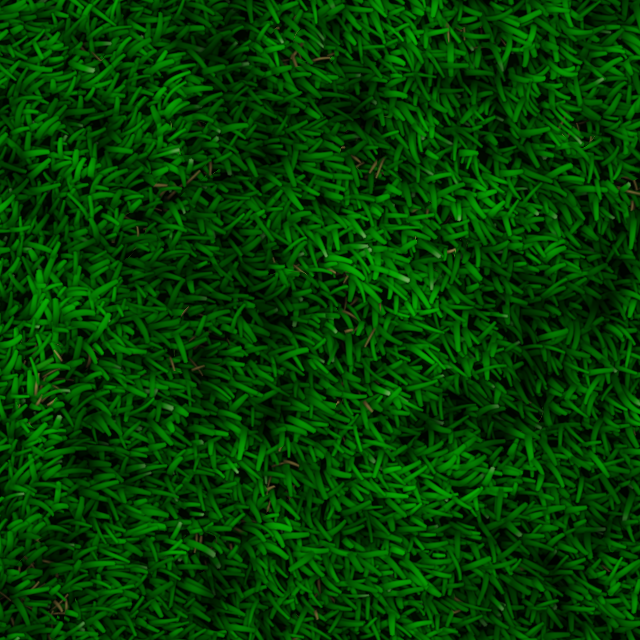
Give the GLSL for this texture, as a Shadertoy shader.

```glsl
// Dense green lawn seen from above: layered, leaning grass blades with dark gaps and dry straw.
#define LAYERS 8
#define CELL 0.031
#define SCATTER 0.75
#define REACH 0.035
#define HALF_LENGTH vec2(0.010, 0.029)
#define HALF_WIDTH vec2(0.0025, 0.0054)
#define SOFTNESS 0.0025
#define SHADOW_REACH 0.005
#define SHADOW_DEPTH 0.34
#define TONE vec2(0.43, 0.71)
#define STRAW_SHARE 0.28

const vec3 SOIL = vec3(0.002, 0.030, 0.001);
const vec3 LEAF = vec3(0.026, 1.0, 0.010);
const vec3 STRAW = vec3(0.85, 0.74, 0.32);
const vec3 PALE_TIP = vec3(0.45, 0.78, 0.36);

vec3 hash3(vec3 p) {
    p = fract(p * vec3(0.1031, 0.1030, 0.0973));
    p += dot(p, p.yxz + 33.33);
    return fract((p.xxy + p.yxx) * p.zyx);
}

vec2 gradientAt(vec2 corner) {
    return normalize(hash3(vec3(corner, 71.0)).xy - 0.5);
}

float gradientNoise(vec2 p) {
    vec2 i = floor(p), f = p - i;
    vec2 u = f * f * (3.0 - 2.0 * f);
    vec2 e = vec2(1.0, 0.0);
    float low = mix(dot(gradientAt(i), f), dot(gradientAt(i + e), f - e), u.x);
    float high = mix(dot(gradientAt(i + e.yx), f - e.yx), dot(gradientAt(i + 1.0), f - 1.0), u.x);
    return mix(low, high, u.y);
}

// Combed direction of the lawn: rising on the left, falling to the right elsewhere
float leanAngle(vec2 p) {
    float sweep = mix(0.65, -0.65, smoothstep(0.02, 0.52, p.x + 0.25 * (0.5 - p.y)));
    return sweep + 1.1 * gradientNoise(p * 3.5 + 4.0) + 0.8 * gradientNoise(p * 8.0);
}

// One blade around its centre: rgb is its colour, a its cover; shadow falls beside it
vec4 grassBlade(vec2 offset, vec3 shape, vec3 look, float lean, float strawShare, out float shadow) {
    float dry = smoothstep(0.0, 0.02, strawShare - look.x);
    float halfLength = mix(HALF_LENGTH.x, HALF_LENGTH.y, shape.x) * (1.0 - 0.3 * dry);
    float halfWidth = mix(HALF_WIDTH.x, HALF_WIDTH.y, shape.y) * (1.0 - 0.5 * dry);

    // Blade frame: x runs from root to tip, with a slight bend
    float stray = shape.z - 0.5;
    float angle = lean + stray * (1.5 + 5.5 * stray * stray) + 3.0 * dry * (look.y - 0.5);
    float c = cos(angle), s = sin(angle);
    vec2 q = vec2(c * offset.x + s * offset.y, c * offset.y - s * offset.x);
    float along = clamp(q.x / halfLength * 0.5 + 0.5, 0.0, 1.0);
    q.y += (look.z - 0.5) * 0.007 * (along * along - 0.33);

    // Nearly parallel sides and a blunt tip
    float taper = halfWidth * (1.0 - 0.4 * along * along);
    float d = max(abs(q.y) - taper, abs(q.x) + 0.5 * abs(q.y) - halfLength);
    float edge = max(SOFTNESS, 0.8 / iResolution.y);
    float cover = smoothstep(0.8 * edge, -0.8 * edge, d) * smoothstep(-0.02, 0.15, along);
    shadow = SHADOW_DEPTH * smoothstep(SHADOW_REACH, 0.0, d) * smoothstep(0.0, 0.3, along);

    // Dim root, lit tip, one side slightly in shade
    float light = mix(0.48, 1.0, smoothstep(0.0, 0.6, along));
    light *= 1.0 - 0.16 * smoothstep(0.3, -0.8, q.y / halfWidth);
    vec3 tint = mix(LEAF, STRAW, dry) * light * mix(TONE.x, TONE.y, look.y);
    float pale = step(0.96, look.x) * smoothstep(0.6, 1.0, along);
    return vec4(mix(tint, PALE_TIP, 0.75 * pale), cover);
}

void mainImage(out vec4 fragColor, in vec2 fragCoord) {
    vec2 uv = fragCoord / iResolution.xy;
    float lean = leanAngle(uv);
    float strawShare = STRAW_SHARE * smoothstep(0.12, 0.45, gradientNoise(uv * 8.0 + 20.0));
    vec3 color = vec3(0.0);
    float visible = 1.0;

    // Go from the lit top down to the shaded bottom until nothing shows through
    for (int layer = 0; layer < LAYERS; layer++) {
        if (visible < 0.03) break;
        float k = float(layer);
        float depth = mix(1.0, 0.12, k / float(LAYERS - 1));
        vec2 shift = hash3(vec3(k, 5.0, 9.0)).xy;
        vec2 home = floor(uv / CELL + shift);
        for (int n = 0; n < 9; n++) {
            vec2 cell = home + vec2(n % 3 - 1, n / 3 - 1);
            vec3 seed = hash3(vec3(cell, k * 7.0 + 3.0));
            vec2 center = (cell + 0.5 + SCATTER * (seed.xy - 0.5) - shift) * CELL;
            vec2 offset = uv - center;
            if (dot(offset, offset) < REACH * REACH) {
                vec3 shape = hash3(vec3(cell.yx, k * 5.0 + 47.0));
                vec3 look = fract(shape.zxy * 37.0 + seed.z * vec3(1.0, 5.0, 11.0));
                float shadow;
                vec4 blade = grassBlade(offset, shape, look, lean, strawShare, shadow);
                color += visible * blade.a * depth * blade.rgb;
                visible *= (1.0 - blade.a) * (1.0 - shadow);
            }
        }
    }
    color += visible * SOIL;

    // Broad tufts and smaller hollows, then a soft limit on the highlights
    float tufts = 1.0 + 0.65 * gradientNoise(uv * 4.0 + 8.0);
    tufts += 0.75 * gradientNoise(uv * 10.0) + 0.65 * gradientNoise(uv * 20.0 + 3.0);
    color = 0.8 * (1.0 - exp(-color * tufts / 0.65));
    fragColor = vec4(clamp(color, 0.0, 1.0), 1.0);
}
```
